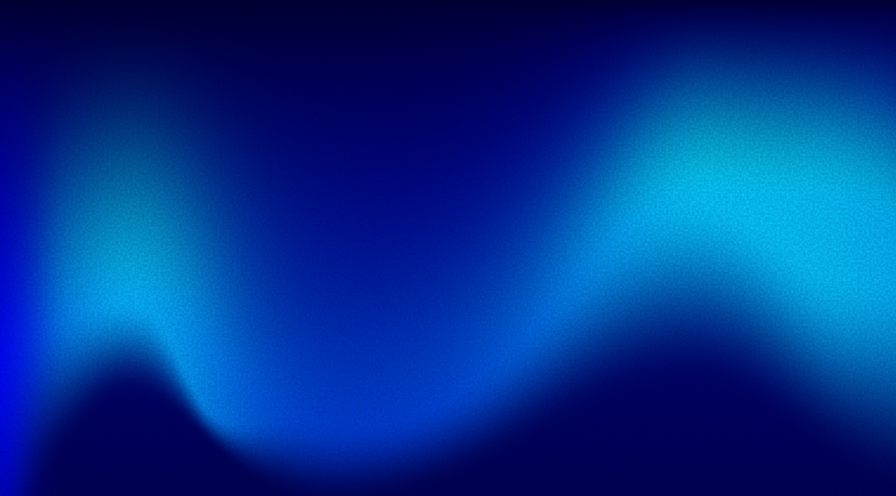
Reproduce this background procedurally as a WebGL 1 fragment shader.

```glsl
precision highp float;

uniform vec2 u_resolution;

// Bell curve with separate widths left and right of its center
float bell(float x, float center, float left, float right) {
  float d = (x - center) / (x < center ? left : right);
  return exp(-d * d);
}

vec2 randomGradient(vec2 cell) {
  vec3 p = fract(cell.xyx * vec3(0.1031, 0.103, 0.0973));
  p += dot(p, p.yzx + 33.33);
  float angle = 6.2832 * fract((p.x + p.y) * p.z);
  return vec2(cos(angle), sin(angle));
}

float gradientNoise(vec2 p) {
  vec2 i = floor(p), f = fract(p);
  vec2 s = f * f * (3.0 - 2.0 * f);
  vec2 e = vec2(1.0, 0.0);
  float low = mix(dot(randomGradient(i), f), dot(randomGradient(i + e.xy), f - e.xy), s.x);
  float high = mix(dot(randomGradient(i + e.yx), f - e.yx), dot(randomGradient(i + e.xx), f - e.xx), s.x);
  return mix(low, high, s.y);
}

void main() {
  vec2 uv = gl_FragCoord.xy / u_resolution;
  float x = uv.x, y = uv.y;

  // Bright crest of the wave and the dark hills beneath it
  float crest = 0.13 + 0.27 * bell(x, 0.145, 0.21, 0.127)
    + 0.48 * bell(x, 0.775, 0.2, 0.21) + 0.17 * bell(x, 1.02, 0.08, 0.08);
  float hill = -0.05 + 0.25 * bell(x, 0.145, 0.1, 0.128)
    + 0.27 * bell(x, 0.77, 0.24, 0.18) - 0.1 * bell(x, 0.0, 0.04, 0.04);
  float softness = mix(crest - hill, 0.07, bell(x, 0.235, 0.045, 0.06));

  // Cyan strength across the width, spreading with height on the left
  float spread = 1.0 + 0.5 * smoothstep(0.3, 0.8, y);
  float leftGlow = bell(x, 0.145, 0.1 * spread, 0.125 * spread);
  float rightGlow = bell(x, 0.8, 0.195, 0.5);
  float glow = max(leftGlow, rightGlow);
  float edge = bell(x, 0.0, 0.035, 0.035);
  float cyan = (0.2 + 0.43 * leftGlow + 0.51 * rightGlow) * smoothstep(-0.02, 0.08, x);

  // Vertical rise out of the hills and fade toward the top
  float rise = smoothstep(hill, hill + softness, y);
  float fadeStart = crest + 0.15 * bell(x, 0.94, 0.09, 0.12);
  float remain = 1.0 - clamp((y - fadeStart) / (1.0 - fadeStart), 0.0, 1.0);
  float cyanFade = pow(smoothstep(0.0, 1.0, remain), mix(2.5, 1.0, glow) + 0.2 * leftGlow);
  float blueFade = pow(remain, 0.85 + 0.2 * leftGlow - 0.1 * rightGlow);

  float blue = mix(0.19, 0.76 + 0.15 * glow + 0.12 * edge, blueFade);
  vec3 sky = vec3(0.02 * glow * cyanFade, cyan * cyanFade, blue);
  vec3 shade = vec3(0.0, 0.005, 0.31 + 0.28 * y + 0.33 * edge);
  vec3 color = mix(shade, sky, rise);

  // Fine grain, stronger in the light
  float grain = gradientNoise(uv * vec2(u_resolution.x / u_resolution.y, 1.0) * 210.0);
  color *= 1.0 + 0.14 * grain;
  gl_FragColor = vec4(clamp(color, 0.0, 1.0), 1.0);
}
```
